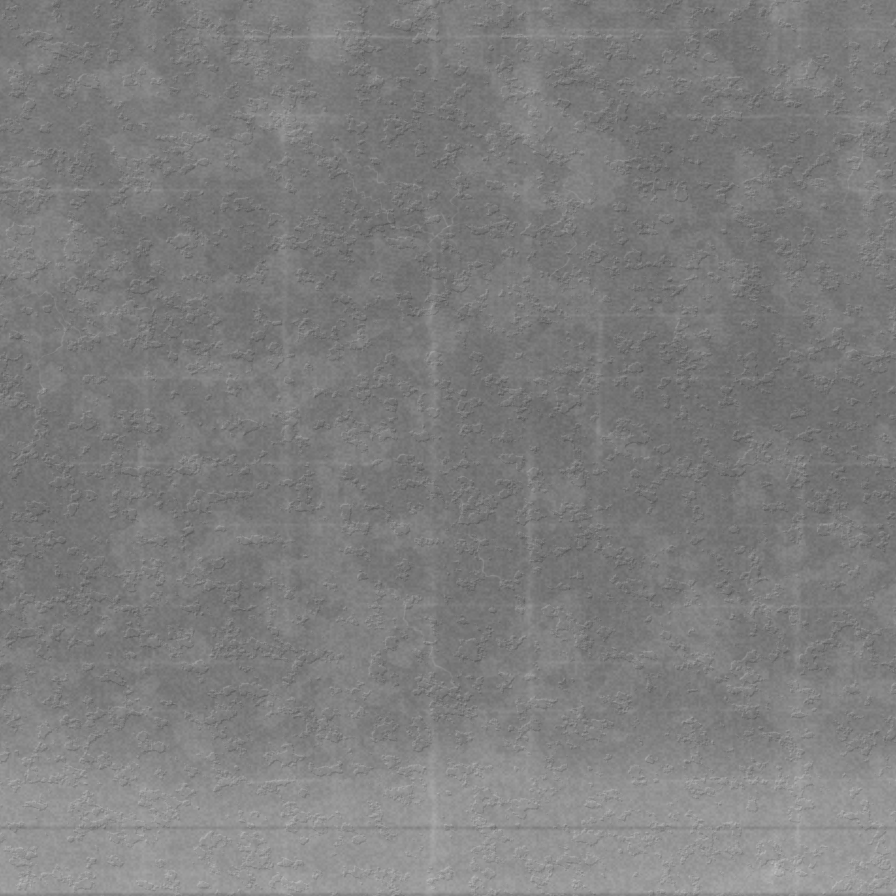
A WebGL 1 fragment shader for this texture:

```glsl
precision highp float;
uniform vec2 u_resolution;

const float BASE_GRAY = 0.450;
const float FOOT_LIFT = 0.118;
const float PATCH_LIFT = 0.034;
const float STREAK_LIFT = 0.050;
const float STAIN_LIFT = 0.042;
const float SEAM_LIFT = 0.055;
const float CRACK_LIFT = 0.065;
const float PIT_CONTRAST = 0.075;
const float GRAIN_CONTRAST = 0.085;
const float SEAM_COUNT = 13.0;
const float STAIN_COUNT = 8.0;
const float CRACK_COUNT = 9.0;
const float TOP_SEAM_Y = 0.959;
const float FOOT_SEAM_Y = 0.076;

float hash(vec2 p) {
  return fract(sin(dot(p, vec2(127.1, 311.7))) * 43758.5453);
}

float noise(vec2 p) {
  vec2 cell = floor(p);
  vec2 f = fract(p);
  f = f * f * (3.0 - 2.0 * f);
  float low = mix(hash(cell), hash(cell + vec2(1.0, 0.0)), f.x);
  float high = mix(hash(cell + vec2(0.0, 1.0)), hash(cell + 1.0), f.x);
  return mix(low, high, f.y);
}

float fbm(vec2 p) {
  float sum = 0.0;
  float amp = 0.5;
  float total = 0.0;
  for (int i = 0; i < 5; i++) {
    sum += amp * noise(p);
    total += amp;
    p = mat2(1.6, 1.2, -1.2, 1.6) * p + 7.3;
    amp *= 0.62;
  }
  return sum / total;
}

float band(float d, float width) {
  return exp(-d * d / (width * width));
}

// Thin horizontal seam: a broken crest with a soft halo
float seam(vec2 p, float y, float seed) {
  float wobble = 0.005 * (fbm(vec2(p.x * 18.0, seed)) - 0.5);
  float d = p.y - y - wobble;
  float broken = smoothstep(0.3, 0.75, noise(vec2(p.x * 6.0, seed * 3.7)));
  float worn = 0.4 + 0.9 * noise(vec2(p.x * 70.0, seed));
  return broken * (worn * band(d, 0.0018) + 0.25 * band(d, 0.008));
}

float seams(vec2 p) {
  float sum = 0.0;
  for (float i = 0.0; i < SEAM_COUNT; i++) {
    float y = (i + 0.2 + 0.6 * hash(vec2(i, 4.0))) / SEAM_COUNT;
    sum += (0.25 + 0.6 * hash(vec2(i, 9.0))) * seam(p, y, i + 2.0);
  }
  return sum + 1.3 * seam(p, TOP_SEAM_Y, 31.0);
}

// Vertical drip stains
float stains(vec2 p) {
  float sum = 0.0;
  for (float i = 0.0; i < STAIN_COUNT; i++) {
    float x = (i + hash(vec2(i, 17.0))) / STAIN_COUNT;
    float wander = 0.02 * (fbm(vec2(p.y * 9.0, i * 5.1)) - 0.5);
    float broken = smoothstep(0.35, 0.8, noise(vec2(p.y * 5.0, i * 8.3)));
    float d = p.x - x - wander;
    float worn = 0.3 + noise(p * vec2(90.0, 60.0));
    sum += broken * worn * (band(d, 0.004) + 0.4 * band(d, 0.018));
  }
  return sum;
}

// Hairline cracks: short bent segments at scattered angles
float cracks(vec2 p) {
  float sum = 0.0;
  for (float i = 0.0; i < CRACK_COUNT; i++) {
    vec2 center = vec2(hash(vec2(i, 21.0)), 0.15 + 0.75 * hash(vec2(i, 25.0)));
    float angle = 3.1416 * hash(vec2(i, 28.0));
    vec2 along = vec2(cos(angle), sin(angle));
    vec2 q = p - center;
    float t = dot(q, along);
    float bend = 0.09 * (fbm(vec2(t * 16.0, i * 6.7)) - 0.5);
    float d = dot(q, vec2(-along.y, along.x)) - bend;
    float reach = 1.0 - smoothstep(0.05, 0.11, abs(t));
    sum += reach * band(d, 0.0012) * (0.3 + 0.8 * noise(p * 60.0));
  }
  return sum;
}

float pitHeight(vec2 p) {
  return smoothstep(0.56, 0.68, fbm(p * vec2(62.0, 78.0)));
}

void main() {
  vec2 p = gl_FragCoord.xy / u_resolution;

  // Broad tone and pale foot of the wall
  float cloud = fbm(p * vec2(5.0, 7.0)) - 0.5;
  float foot = 1.0 - smoothstep(0.08, 0.23, p.y + 0.16 * cloud);
  float top = smoothstep(0.55, 1.0, p.y);
  float sides = smoothstep(0.3, 0.5, abs(p.x - 0.5));
  float gray = BASE_GRAY + FOOT_LIFT * foot + 0.06 * cloud;
  gray += 0.014 * top + 0.010 * sides + 0.018 * (1.0 - smoothstep(0.2, 0.45, p.y));

  // Ragged patches and vertical streaks
  float cover = fbm(p * vec2(19.0, 22.0) + 40.0) + 0.04 * top + 0.2 * cloud;
  float wallOnly = 1.0 - 0.7 * foot;
  gray += PATCH_LIFT * wallOnly * smoothstep(0.52, 0.61, cover);
  float streak = noise(vec2(p.x * 48.0, p.y * 3.0)) * noise(vec2(p.x * 17.0, p.y * 5.0 + 9.0));
  gray += STREAK_LIFT * (0.35 + 0.65 * top) * wallOnly * (streak - 0.15);

  // Lines
  gray += STAIN_LIFT * stains(p) + SEAM_LIFT * seams(p) + CRACK_LIFT * cracks(p);

  // Foot seam, pale lip and dark lower rim
  gray -= 0.055 * band(p.y - FOOT_SEAM_Y, 0.0022);
  float lip = 0.026 + 0.03 * (fbm(vec2(p.x * 9.0, 3.0)) - 0.5);
  gray += 0.022 * (1.0 - smoothstep(lip - 0.003, lip + 0.003, p.y));
  gray -= 0.08 * (1.0 - smoothstep(0.001, 0.005, p.y));

  // Lit pits and fine grain
  gray += PIT_CONTRAST * (pitHeight(p) - pitHeight(p + vec2(-0.0012, 0.0016)));
  float grain = 0.6 * noise(p * 420.0) + 0.4 * noise(p * 210.0 + 5.0) - 0.5;
  gray += GRAIN_CONTRAST * grain;

  gl_FragColor = vec4(vec3(clamp(gray, 0.0, 1.0)), 1.0);
}
```
